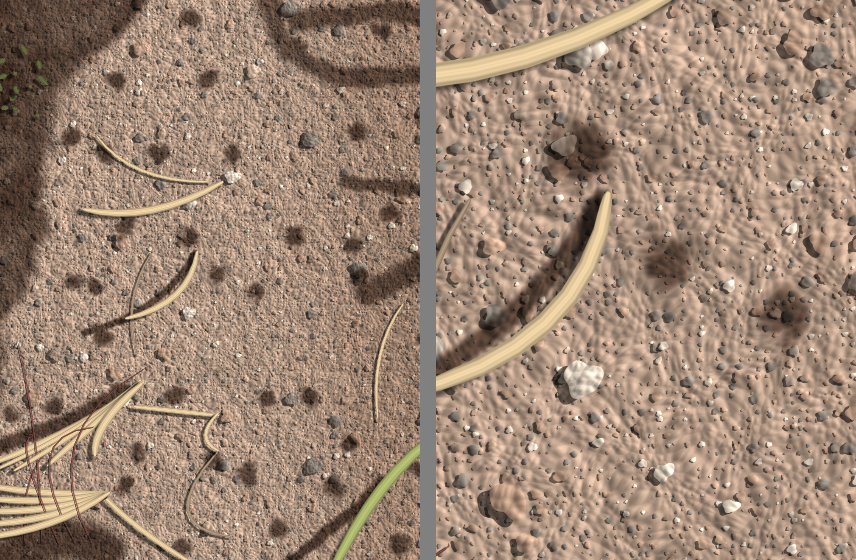
Left: the whole. Right: its middle third, enlarged.
Write a Shadertoy shader that draws this texture.

```glsl
const vec3 SOIL = vec3(.70, .595, .52);
const vec3 SHADE = vec3(.34, .28, .25);
const vec3 GREY_STONE = vec3(.55, .51, .47);
const vec3 TAN_STONE = vec3(.72, .59, .50);
const vec3 PALE_STONE = vec3(.88, .82, .75);
const vec3 STRAW = vec3(.87, .77, .60);
const vec3 OLD_STRAW = vec3(.64, .55, .46);
const vec3 GREEN = vec3(.66, .70, .42);
const vec3 RED_STEM = vec3(.50, .27, .25);
const vec2 LIGHT = vec2(.89, .45);
const vec2 DROP = vec2(-.012, -.008);
const float GRIT = 1.15;

vec2 hash2(vec2 c) {
    vec3 q = fract(c.xyx * vec3(.1031, .1030, .0973));
    q += dot(q, q.yzx + 33.33);
    return fract((q.xx + q.yz) * q.zy);
}

// Distance to the nearest scattered point
float cellular(vec2 p) {
    vec2 id = floor(p);
    float d = 2.;
    for (int i = 0; i < 9; i++) {
        vec2 c = id + vec2(i % 3, i / 3) - 1.;
        d = min(d, length(c + hash2(c + 50.) - p));
    }
    return d;
}

float pits(vec2 p) {
    return .42 * cellular(p * 135.) + .55 * cellular(p * 62.) + .9 * cellular(p * 24.);
}

float mottle(vec2 p) {
    vec2 w = p + .05 * sin(p.yx * 17. + vec2(1, 4));
    return .4 * sin(w.x * 13. + w.y * 7.) + .35 * sin(w.y * 23. - w.x * 15. + 2.)
         + .25 * sin(w.x * 47. + 2. * sin(w.y * 39.));
}

// Distance to a bent stroke, and the position along it
vec2 curve(vec2 p, vec4 ac, vec2 b) {
    vec2 a = ac.xy, c = ac.zw, best = vec2(9, 0), from = a;
    vec2 lo = min(a, min(b, c)) - .1, hi = max(a, max(b, c)) + .1;
    if (p != clamp(p, lo, hi)) return best;
    for (float t = .125; t < 1.01; t += .125) {
        vec2 to = mix(mix(a, c, t), mix(c, b, t), t), e = to - from;
        float k = clamp(dot(p - from, e) / dot(e, e), 0., 1.);
        float d = length(p - from - e * k);
        if (d < best.x) best = vec2(d, t + (k - 1.) * .125);
        from = to;
    }
    return best;
}

void shade(inout float dark, vec2 p, vec4 ac, vec2 b, float w, float depth) {
    dark = max(dark, depth * smoothstep(w, .35 * w, curve(p, ac, b).x));
}

// Tapered leaf or stem with its shadow
void blade(inout vec3 col, vec2 p, vec4 ac, vec2 b, float w, vec3 tint) {
    float aa = .8 / iResolution.x, dark = 0.;
    shade(dark, p - DROP * min(1., w / .006), ac, b, w * 1.1, .5);
    vec2 k = curve(p, ac, b);
    float girth = w * mix(.3, 1., sqrt(max(0., 4. * k.y * (1. - k.y))));
    float fibre = 1.06 - .25 * smoothstep(.3, 1., k.x / girth) + .05 * sin(k.x / w * 14.);
    col = mix(col * (1. - dark), tint * fibre, smoothstep(aa, -aa, k.x - girth));
}

float outline(vec2 q, float r, vec2 seed) {
    float a = atan(q.y, q.x + 1e-5) + seed.x * 6.28;
    q = length(q) * vec2(cos(a), sin(a) * (1. + .5 * seed.y));
    return length(q) - r * (1. + .13 * sin(3. * a + seed.y * 9.) + .07 * sin(5. * a));
}

// One size class of stones with shadows
void pebbles(inout vec3 col, vec2 p, float scale, float share) {
    vec2 g = p * scale;
    float aa = .7 * scale / iResolution.x, shadow = 0., cover = 0.;
    vec3 stone = col;
    for (int i = 0; i < 9; i++) {
        vec2 cell = floor(g) + vec2(i % 3, i / 3) - 1.;
        vec2 h = hash2(cell + scale), k = hash2(cell * 1.7 + scale + 9.);
        if (h.x > share) continue;
        vec2 q = g - cell - .3 - .4 * k;
        float r = mix(.15, .4, h.y * h.y);
        shadow = max(shadow, smoothstep(aa, -aa, outline(q + LIGHT * r * .65, r, k)));
        float body = smoothstep(aa, -aa, outline(q, r, k));
        vec3 tint = mix(GREY_STONE, TAN_STONE, smoothstep(.25, .5, k.y));
        tint = mix(tint, PALE_STONE, smoothstep(.78, .9, k.x));
        if (body > cover) stone = tint * (.97 + .22 * clamp(dot(q, LIGHT) / r, -1., 1.));
        cover = max(cover, body);
    }
    col = mix(col * (1. - .55 * shadow), stone, cover);
}

void mainImage(out vec4 fragColor, in vec2 fragCoord) {
    vec2 p = fragCoord / iResolution.x, w = p + .004 * sin(p.yx * 61. + 3. * sin(p * 37.));
    float m = mottle(p), pit = pits(w);
    // Lumpy soil and stones
    vec3 col = SOIL * (1. + .05 * m);
    for (int i = 0; i < 4; i++) pebbles(col, p, 150. * pow(.505, float(i)), .42 - .095 * float(i));
    col *= 1. + GRIT * (pits(w + LIGHT * .003) - pit);
    col *= mix(vec3(1), vec3(.88, .85, .83), smoothstep(.6, 1., p.x + .1 * m));
    // Hollows, damp left edge and soft shade
    vec2 r = p + .012 * vec2(m, mottle(p.yx + 3.));
    float dark = .8 * smoothstep(.17, .06, cellular(r * 5.5) + .1 * (pit - .8));
    float edge = .13 * smoothstep(.45, .85, p.y) + .26 * smoothstep(1.08, 1.36, p.y) - .01;
    dark = max(dark, (.8 + .25 * m) * smoothstep(.03, -.03, r.x - edge + .03 * m));
    shade(dark, r, vec4(.63, 1.36, .64, 1.1), vec2(1, 1.15), .035, .7);
    shade(dark, r, vec4(.7, 1.28, .9, 1.33), vec2(1.02, 1.29), .035, .7);
    shade(dark, r, vec4(.82, .91, .9, .89), vec2(1.02, .875), .022, .7);
    shade(dark, r, vec4(.87, .63, .95, .67), vec2(1.02, .71), .04, .7);
    shade(dark, r, vec4(.67, -.01, .82, .08), vec2(.91, .19), .02, .85);
    shade(dark, r, vec4(-.02, .27, .15, .31), vec2(.3, .4), .028, .85);
    shade(dark, r, vec4(.03, 0, .12, .08), vec2(.24, .02), .07, .85);
    shade(dark, p, vec4(.465, .73, .39, .59), vec2(.2, .54), .012, .8);
    col *= mix(vec3(1), SHADE, min(dark, 1.));
    // Single dry blades
    blade(col, p, vec4(.36, .73, .29, .62), vec2(.325, .49), .003, OLD_STRAW);
    blade(col, p, vec4(.52, .26, .36, .08), vec2(.55, .055), .004, OLD_STRAW);
    blade(col, p, vec4(.23, 1.01, .31, .9), vec2(.5, .9), .004, STRAW);
    blade(col, p, vec4(.2, .835, .36, .8), vec2(.53, .9), .0095, STRAW);
    blade(col, p, vec4(.47, .735, .455, .61), vec2(.3, .575), .008, STRAW);
    blade(col, p, vec4(.32, .365, .42, .355), vec2(.52, .344), .006, STRAW);
    blade(col, p, vec4(.52, .35, .46, .29), vec2(.52, .26), .005, STRAW);
    blade(col, p, vec4(.96, .61, .88, .5), vec2(.9, .335), .004, STRAW);
    blade(col, p, vec4(.24, .16, .31, .08), vec2(.46, -.01), .007, STRAW);
    // Straw fans, red stems, leaf sprig and green blade
    for (float n = 0.; n < 5.; n++) {
        vec2 h = hash2(vec2(n, 7)), tip = vec2(.016 * n * n - .03, .225 - .018 * n + .006 * n * n);
        blade(col, p, vec4(vec2(.345, .43) - .012 * h, .22, .32), tip, .006 + .005 * h.y, STRAW);
        blade(col, p, vec4(.26, .16, .13, .15 - .02 * n), vec2(-.05, .18 - .032 * n), .009, STRAW);
        blade(col, p, vec4(.06 + .04 * n, .04, .12 * h.x, .3), .4 * h.yx + vec2(0, .2), .0015, RED_STEM);
    }
    for (float n = 0.; n < 13.; n++) {
        vec2 c = vec2(.1, .19) * hash2(vec2(n, 21)) + vec2(0, 1.02), k = hash2(vec2(n, 40)) - .5;
        blade(col, p, vec4(c, c + .012 * k.yx), c + .035 * k, .007, GREEN * .55);
    }
    blade(col, p, vec4(1.06, .31, .9, .21), vec2(.78, -.05), .014, GREEN);
    fragColor = vec4(clamp(col, 0., 1.), 1);
}
```
